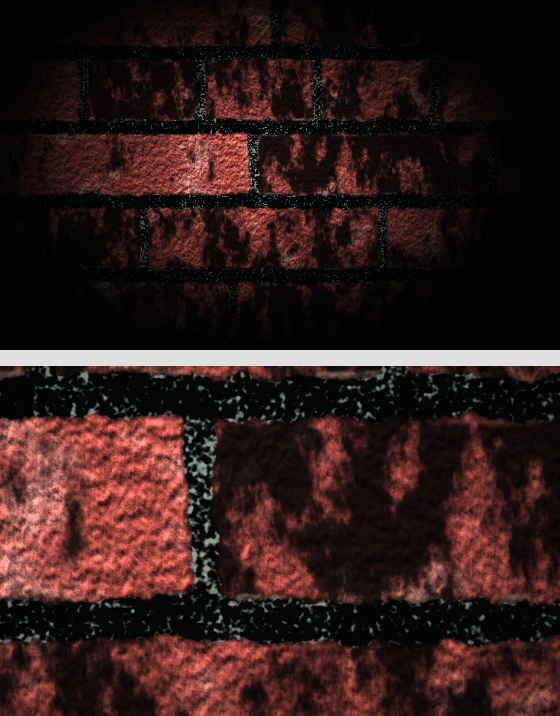
Top: the whole. Bottom: its middle third, enlarged.
Write a WebGL 1 fragment shader that draws this texture.

```glsl
precision highp float;

uniform vec2 u_resolution;

// Layout, in canvas heights
const float COURSE_HEIGHT = 0.2125;
const float BRICK_LENGTH = 0.683;
const float HEADER_LENGTH = 0.334;
const float HEADER_COURSE = 3.0;
const vec2 JOINT = vec2(0.026, 0.041);
const float CORNER_RADIUS = 0.010;
const float EDGE_WEAR = 0.018;

// Pool of light
const vec2 LIGHT_CENTER = vec2(0.73, 0.53);
const vec2 LIGHT_RADIUS = vec2(0.83, 0.57);
const float LIGHT_GAIN = 1.12;

// Surface
const float RELIEF = 1.7;
const float RELIEF_SCALE = 62.0;
const float SPECKLE_SCALE = 165.0;
const vec2 STAIN_SCALE = vec2(19.0, 10.0);

const vec3 CLAY = vec3(0.60, 0.255, 0.225);
const vec3 PALE_CLAY = vec3(0.70, 0.43, 0.40);
const vec3 SOOT = vec3(0.050, 0.028, 0.030);
const vec3 JOINT_SHADOW = vec3(0.008, 0.014, 0.013);
const vec3 GRIT = vec3(0.50, 0.56, 0.52);
const vec3 LIP = vec3(0.74, 0.60, 0.55);
const vec3 BLACK = vec3(0.006);

vec2 gradientAt(vec2 cell) {
  float angle = 6.2832 * fract(sin(dot(cell, vec2(127.1, 311.7))) * 43758.5);
  return vec2(cos(angle), sin(angle));
}

float gradientNoise(vec2 p) {
  vec2 i = floor(p), f = p - i;
  vec2 u = f * f * f * (f * (f * 6.0 - 15.0) + 10.0);
  vec2 e = vec2(1.0, 0.0);
  float low = mix(dot(gradientAt(i), f), dot(gradientAt(i + e), f - e), u.x);
  float high = mix(dot(gradientAt(i + e.yx), f - e.yx),
                   dot(gradientAt(i + 1.0), f - 1.0), u.x);
  return mix(low, high, u.y);
}

float fbm(vec2 p) {
  float sum = 0.0, amplitude = 0.5;
  for (int i = 0; i < 5; i++) {
    sum += amplitude * gradientNoise(p);
    p = mat2(1.6, 1.2, -1.2, 1.6) * p + 7.3;
    amplitude *= 0.62;
  }
  return sum;
}

float roundedBox(vec2 p, vec2 halfSize, float radius) {
  vec2 q = abs(p) - halfSize + radius;
  return length(max(q, 0.0)) + min(max(q.x, q.y), 0.0) - radius;
}

// Horizontal position of one upright joint in each course
float courseOffset(float course) {
  return mix(0.665 + 0.03 * course, 0.495 - 0.085 * course, mod(course, 2.0));
}

vec3 brickColor(vec2 p, vec2 local, vec2 halfSize, float grime) {
  vec2 q = p * RELIEF_SCALE;
  float relief = fbm(q);
  float slope = relief - fbm(q + vec2(-0.10, 0.30));
  float tone = fbm(p * 8.0 + 31.0);
  vec3 color = mix(CLAY, PALE_CLAY, smoothstep(0.02, 0.36, tone));
  color *= 1.0 + 0.35 * relief + 0.4 * tone;

  // Soot soaked into the rough face, heavier on some bricks
  float soak = fbm(p * STAIN_SCALE + grime * 19.0)
             + 0.45 * gradientNoise(p * STAIN_SCALE * 0.4 + 2.0) + 0.4 * relief;
  float stain = smoothstep(-0.20, 0.15, soak + (grime - 0.70) * 0.50);
  color = mix(color, SOOT, 0.95 * stain);
  color *= clamp(1.0 + RELIEF * slope, 0.3, 1.8);

  // Lit upper arris and crumbling pale lower lip
  float top = smoothstep(0.010, 0.002, halfSize.y - local.y);
  float bottom = smoothstep(0.007, 0.001, halfSize.y + local.y);
  float broken = smoothstep(-0.05, 0.20, fbm(p * 22.0 + 5.0));
  color += CLAY * top * broken * 0.5;
  return mix(color, LIP, bottom * broken * 0.65);
}

vec3 mortarColor(vec2 p, float upright) {
  float grain = gradientNoise(p * SPECKLE_SCALE)
              + 0.6 * gradientNoise(p * SPECKLE_SCALE * 0.53 + 9.0)
              + 0.5 * gradientNoise(p * SPECKLE_SCALE * 1.7 + 21.0);
  float patches = fbm(p * 14.0 + 3.0);
  float cover = grain + 0.9 * patches + mix(-0.17, 0.16, upright);
  float speckle = smoothstep(0.0, 0.75, cover);
  return mix(JOINT_SHADOW, GRIT, speckle);
}

void main() {
  vec2 p = gl_FragCoord.xy / u_resolution.y;
  float pixel = 1.0 / u_resolution.y;

  // Slightly wavering courses
  vec2 wall = p + 0.008 * vec2(gradientNoise(p * 5.0),
                               gradientNoise(p * 5.0 + 40.0));
  float course = floor(wall.y / COURSE_HEIGHT);
  float isHeader = 1.0 - step(0.5, abs(course - HEADER_COURSE));
  vec2 cell = vec2(mix(BRICK_LENGTH, HEADER_LENGTH, isHeader), COURSE_HEIGHT);
  vec2 grid = vec2(wall.x - courseOffset(course), wall.y) / cell;
  vec2 id = floor(grid);
  vec2 local = (grid - id - 0.5) * cell;
  vec2 halfSize = 0.5 * (cell - JOINT);
  float grime = fract(0.64 + dot(id, vec2(0.8, 0.085)));

  // Worn brick outline over gritty joints
  float distanceToBrick = roundedBox(local, halfSize, CORNER_RADIUS)
                        + EDGE_WEAR * fbm(p * 24.0 + 60.0);
  float face = 1.0 - smoothstep(-0.001 - pixel, 0.001 + pixel, distanceToBrick);
  float upright = 1.0 - smoothstep(-0.008, 0.008, abs(local.y) - halfSize.y);
  vec3 color = mix(mortarColor(p, upright),
                   brickColor(p, local, halfSize, grime), face);
  color *= 1.0 - 0.5 * smoothstep(-0.006, 0.0, distanceToBrick) * face;

  float reach = length((p - LIGHT_CENTER) / LIGHT_RADIUS);
  float light = LIGHT_GAIN * (1.0 - smoothstep(0.0, 1.0, reach));
  gl_FragColor = vec4(BLACK + color * light, 1.0);
}
```
